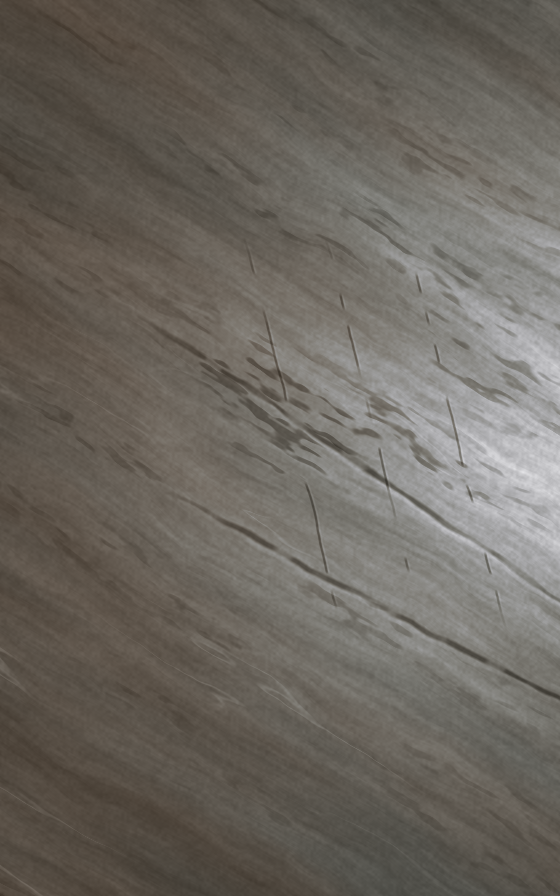
Write a Shadertoy shader that draws this texture.

```glsl
// Brushed, weathered stone slab lit by a soft glow from the right edge.
// Stretched value noise in a rotated frame forms bands, fibres and flecks;
// two long fissures and three broken hairline scratches lie on top.

float hash(vec2 p) {
    vec3 q = fract(vec3(p.xyx) * 0.1031);
    q += dot(q, q.yzx + 33.33);
    return fract((q.x + q.y) * q.z);
}

float noise(vec2 p) {
    vec2 cell = floor(p), f = fract(p);
    f = f * f * (3.0 - 2.0 * f);
    return mix(mix(hash(cell), hash(cell + vec2(1, 0)), f.x),
               mix(hash(cell + vec2(0, 1)), hash(cell + vec2(1, 1)), f.x), f.y);
}

// Centred fractal noise, roughly -0.5 to 0.5.
float fbm(vec2 p) {
    float sum = 0.0, amp = 0.5;
    for (int i = 0; i < 4; i++) {
        sum += amp * (noise(p) - 0.5);
        p = p * 2.03 + 17.3;
        amp *= 0.55;
    }
    return sum;
}

// Soft light: a wide ellipse with a brighter core.
float glow(vec2 p) {
    vec2 wide = p - vec2(1.05, 0.84);
    vec2 core = p - vec2(1.0, 0.69);
    return 0.37 * exp(-wide.x * wide.x / 0.5 - wide.y * wide.y / 0.32)
         + 0.12 * exp(-core.x * core.x / 0.06 - core.y * core.y / 0.05);
}

// Dark crack in x, lit lower lip in y.
vec2 fissure(vec2 s, float height, float slope, float start) {
    float bend = 0.018 * fbm(vec2(s.x * 7.0, height * 40.0));
    float d = s.y - height - slope * s.x - bend;
    float width = 0.002 + 0.005 * noise(vec2(s.x * 22.0, height * 9.0));
    float fade = smoothstep(start, start + 0.25, s.x);
    float broken = 0.35 + 0.65 * smoothstep(0.25, 0.6, noise(vec2(s.x * 28.0, height * 70.0)));
    float crack = smoothstep(width + 0.003, width * 0.3, abs(d));
    float lip = smoothstep(0.007, 0.0, abs(d + width + 0.004));
    return vec2(crack * broken, lip) * fade;
}

void mainImage(out vec4 fragColor, in vec2 fragCoord) {
    vec2 p = fragCoord / iResolution.x;
    p.y *= 1.6 * iResolution.x / iResolution.y;

    // Streak frame: x runs along the fibres, y across them.
    vec2 s = vec2(dot(p, vec2(0.85, -0.53)), dot(p, vec2(0.53, 0.85)));
    vec2 w = s;
    w.y += 0.05 * fbm(s * vec2(2.5, 4.0)) + 0.012 * fbm(s * vec2(9.0, 14.0));

    float light = glow(p);
    float lum = 0.268 + light;

    // Bands and fibres, from broad to fine.
    float bands = fbm(w * vec2(1.3, 8.0) + 3.0);
    float streaks = fbm(w * vec2(3.5, 38.0) + 11.0);
    float fibres = fbm(w * vec2(11.0, 120.0) + 29.0);
    lum *= 1.0 + 0.34 * bands + 0.26 * streaks + 0.22 * fibres;

    // Short dark flecks, gathered in patches toward the middle.
    float middle = exp(-dot(p - vec2(0.6, 0.92), p - vec2(0.6, 0.92)) / 0.12);
    float patches = smoothstep(0.38, 0.72, noise(w * vec2(3.0, 13.0) + 7.0));
    float fleckNoise = noise(w * vec2(17.0, 105.0)) * 0.7 + noise(w * vec2(48.0, 170.0)) * 0.3;
    float flecks = smoothstep(0.58, 0.76, fleckNoise) * patches;
    lum *= 1.0 - flecks * (0.12 + 0.24 * middle);

    // Pale thin veins, strongest in the lower half.
    float vein = abs(fbm(w * vec2(1.7, 13.0) + 41.0));
    float veinMask = smoothstep(0.45, 0.75, noise(w * vec2(3.0, 9.0) + 5.0));
    lum += 0.07 * smoothstep(0.02, 0.0, vein) * veinMask * smoothstep(1.2, 0.6, p.y);

    // Long fissures with a lit lip.
    vec2 cracks = fissure(s, 0.78, 0.07, -0.2) + fissure(s, 1.0, -0.035, -0.4);
    lum *= 1.0 - 0.42 * min(cracks.x, 1.0);
    lum += 0.25 * cracks.y * light;

    // Steep hairline scratches, broken along their length.
    for (int i = 0; i < 3; i++) {
        float k = float(i);
        float path = 0.44 + 0.145 * k + (1.16 - p.y) * 0.25 + 0.012 * fbm(vec2(p.y * 9.0, k * 7.0));
        float span = smoothstep(0.46, 0.56, p.y) * smoothstep(1.2, 1.08, p.y);
        float gaps = smoothstep(0.3, 0.6, noise(vec2(p.y * 32.0, k * 13.0)));
        float d = p.x - path;
        lum *= 1.0 - 0.36 * smoothstep(0.0035, 0.0005, abs(d)) * span * gaps;
        lum += 0.05 * smoothstep(0.003, 0.0, abs(d - 0.004)) * span * gaps;
    }

    // Fine surface grain.
    lum *= 1.0 + 0.09 * (noise(p * 210.0) - 0.5) + 0.06 * (noise(p * 95.0) - 0.5);

    // Brown in the shade, greenish grey between, cool in the light.
    float warmth = smoothstep(0.75, 0.1, p.x) * 0.6 + 0.4 + 1.1 * fbm(w * vec2(1.5, 7.0) + 60.0);
    warmth = clamp(warmth, 0.0, 1.2) * smoothstep(0.66, 0.36, lum);
    vec3 tint = mix(vec3(0.0, 0.003, -0.018), vec3(0.0, 0.0, 0.012), smoothstep(0.45, 0.72, lum));
    vec3 color = lum + tint + warmth * vec3(0.040, 0.0, -0.018);

    fragColor = vec4(clamp(color, 0.0, 1.0), 1.0);
}
```
